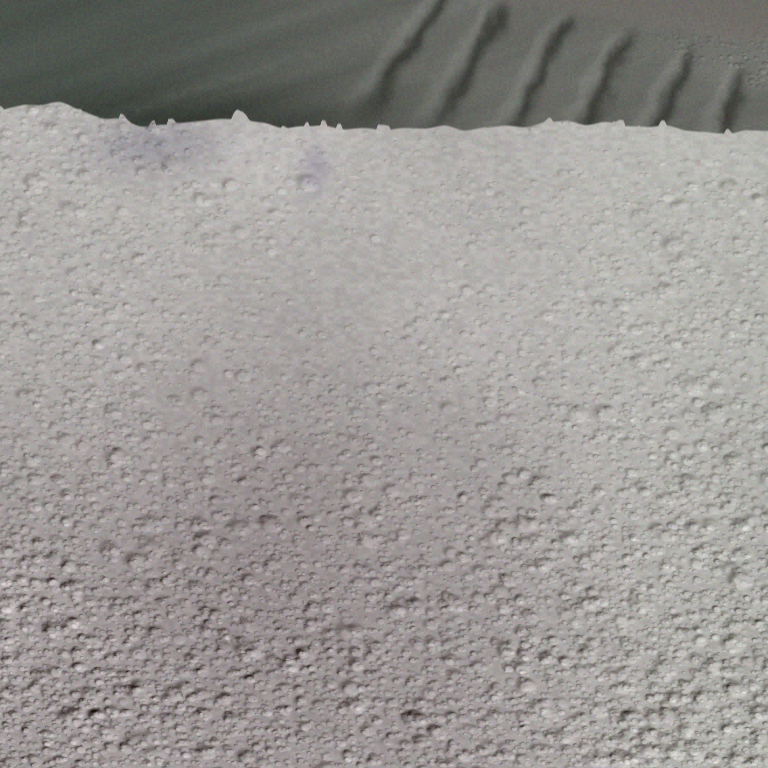
This texture is drawn by a WebGL 2 fragment shader. Its source:

```glsl
#version 300 es
precision highp float;
// A pale gravel slope below a ragged crest, with dark eroded hills behind it.
// Jittered grids scatter stones that each cast a shadow up-slope; noise and
// soft patches vary their density and the colour of the dust between them.
uniform vec2 u_resolution;
out vec4 fragColor;

vec3 hash3(vec2 p) {
  vec3 q = fract(p.xyx * vec3(.1031, .1030, .0973));
  q += dot(q, q.yxz + 33.33);
  return fract((q.xxy + q.yzz) * q.zyx);
}

float noise(vec2 p) {
  vec2 i = floor(p), f = fract(p);
  f = f * f * (3. - 2. * f);
  return mix(mix(hash3(i).x, hash3(i + vec2(1, 0)).x, f.x),
             mix(hash3(i + vec2(0, 1)).x, hash3(i + 1.).x, f.x), f.y);
}

float fbm(vec2 p) {
  float sum = 0., amp = .5;
  for (int i = 0; i < 4; i++) {
    sum += amp * noise(p);
    p = mat2(1.6, 1.2, -1.2, 1.6) * p + 7.3;
    amp *= .5;
  }
  return sum;
}

// Soft elliptical patch, 1 at its centre
float patchAt(vec2 p, vec2 centre, vec2 size) {
  vec2 d = (p - centre) / size;
  return exp(-dot(d, d));
}

// Signed tone of one layer of stones: shadows negative, lit faces positive
float stones(vec2 p, float density) {
  vec2 id = floor(p);
  float tone = 0.;
  for (int y = 1; y >= -1; y--)
    for (int x = -1; x <= 1; x++) {
      vec2 cell = id + vec2(x, y);
      vec3 h = hash3(cell);
      if (h.z > density) continue;
      float radius = mix(.2, .48, fract(h.z * 57.));
      vec2 d = (p - cell - .15 - .7 * h.xy) / radius;
      d = vec2(.8 * d.x + .15 * d.y, 1.1 * d.y - .1 * d.x);
      float shadow = 1. - smoothstep(.4, 1.25, length(d - vec2(-.35, .5)));
      float body = 1. - smoothstep(.55, 1.05, length(d));
      tone = mix(tone, -1., shadow * (.55 + .45 * h.x));
      tone = mix(tone, .22 - .4 * d.y + .35 * (h.y - .4), body);
    }
  return tone;
}

// Crest height: a mound at the left, a shallow dip and small stones on top
float crest(float x) {
  float y = .833 + .034 * exp(-pow((x - .06) / .085, 2.));
  y += .009 * exp(-pow((x - .29) / .07, 2.)) + .007 * exp(-pow((x - .77) / .09, 2.));
  y += .008 * (noise(vec2(x * 38., 4.)) - .5) - .006 * smoothstep(.85, 1., x);
  y += .007 * smoothstep(.68, .95, noise(vec2(x * 95., 9.)));
  return y + .009 * exp(-pow((x - .314) / .009, 4.));
}

vec3 hills(vec2 p) {
  vec3 col = mix(vec3(.30, .325, .30), vec3(.40, .405, .385), smoothstep(.05, .65, p.x));
  // Long faint strata rising to the right
  float across = p.y - .32 * p.x;
  col += .07 * (fbm(vec2(p.x * 3., across * 42.)) - .47);
  col += .035 * exp(-pow((across - .80) / .008, 2.)) * noise(p * 150.);
  // Shaded valley against the crest
  col -= .11 * patchAt(p, vec2(.30, .835), vec2(.25, .045));
  // Gullies leaning left, with a lit flank beside each
  float erosion = fbm(p * vec2(30., 22.));
  for (int i = 0; i < 6; i++) {
    float k = float(i), top = 1.03 - .022 * k;
    float drop = top - p.y;
    float lean = mix(.62, .35, k / 5.);
    float d = p.x - (.595 + .077 * k - lean * drop) - .035 * (erosion - .5);
    float reach = smoothstep(-.01, .03, drop) * (1. - smoothstep(.12, .21, drop));
    float width = .008 + .04 * drop;
    col -= .15 * reach * exp(-pow(d / width, 2.));
    col += .055 * reach * exp(-pow((d + 2.3 * width) / width, 2.));
  }
  // Smooth far bank with a stony lower rim
  float bank = p.y - (1.0 - .16 * (p.x - .62) + .015 * (erosion - .5));
  float right = smoothstep(.60, .70, p.x);
  col = mix(col, vec3(.43, .42, .40), right * smoothstep(-.008, .012, bank));
  float rubble = exp(-pow((bank + .025) / .035, 2.)) * smoothstep(.75, 1., p.x);
  return col + rubble * (.06 + .12 * stones(p * 110., .6));
}

vec3 gravel(vec2 p) {
  float broad = fbm(p * 5. + 2.);
  vec3 col = mix(vec3(.64, .615, .615), vec3(.71, .70, .69), smoothstep(.15, .75, p.y));
  col = mix(col, vec3(.72, .725, .70), .75 * smoothstep(.55, 1., p.x));
  col -= vec3(.055, .065, .06) * patchAt(p, vec2(.32, .32), vec2(.20, .28));
  col -= vec3(.10, .10, .07) * patchAt(p, vec2(.20, .81), vec2(.09, .035));
  col -= vec3(.08, .09, .04) * patchAt(p, vec2(.412, .78), vec2(.018, .028));
  col += .035 * patchAt(p, vec2(.33, .79), vec2(.06, .05)) + .08 * (broad - .47);
  // Stones thicken down-slope and thin out over dusty patches
  float near = 1. - smoothstep(.05, .72, p.y);
  float density = .38 + .52 * near + .6 * (broad - .47);
  density += .16 * smoothstep(.3, 0., p.x) + .16 * smoothstep(.7, 1., p.x);
  density -= .35 * patchAt(p, vec2(.50, .64), vec2(.22, .10));
  density -= .25 * patchAt(p, vec2(.27, .45), vec2(.07, .10));
  density *= 1. - .8 * smoothstep(.74, .80, p.y) * smoothstep(.2, .27, p.x);
  // Four sizes, the coarse ones mostly close by
  float tone = 0.;
  for (int i = 0; i < 4; i++) {
    float k = float(i);
    float share = mix(.12 + .24 * k, .48 + .12 * k, near);
    tone += stones(p * 36. * pow(1.45, k) + 19. * k, density * share) * (.85 - .1 * k);
  }
  float contrast = .17 + .13 * near + .06 * patchAt(p, vec2(.0, .05), vec2(.3, .2));
  tone = clamp(tone, -1.6, .9);
  col += contrast * tone * (tone < 0. ? vec3(.97, 1., 1.03) : vec3(.75));
  return col + .07 * (noise(p * vec2(130., 210.)) - .5);
}

void main() {
  vec2 p = gl_FragCoord.xy / u_resolution;
  float ground = smoothstep(.002, -.002, p.y - crest(p.x));
  vec3 col = mix(hills(p), gravel(p), ground);
  // Fine coloured grain
  col += .045 * (hash3(floor(p * 400.)) - .5);
  fragColor = vec4(clamp(col, 0., 1.), 1.);
}
```
